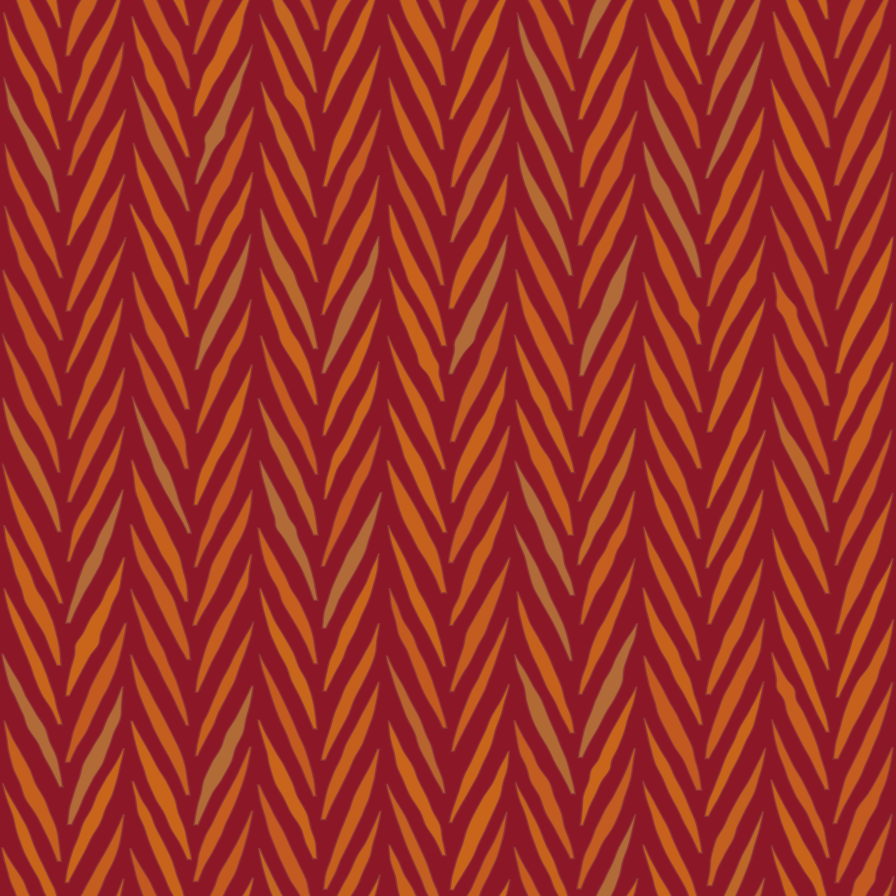
Write a three.js fragment shader that draws this pattern.

```glsl
// Hand-painted herringbone: 14 columns of slanted orange brush strokes on crimson.
// Each column repeats 14 tapered strokes that lean alternately left and right;
// a hash per stroke varies its place, width, edge, hue and occasional snags.
varying vec2 vUv;

float hash(vec2 p) {
  vec3 q = fract(p.xyx * 0.1031);
  q += dot(q, q.yzx + 33.33);
  return fract((q.x + q.y) * q.z);
}

// Smooth one-dimensional noise along a stroke, seeded by y
float noise(float x, float seed) {
  float i = floor(x);
  float f = smoothstep(0.0, 1.0, x - i);
  return mix(hash(vec2(i, seed)), hash(vec2(i + 1.0, seed)), f);
}

// Signed distance to a stroke; across runs from its high side, t from top to foot
float strokeDistance(float across, float t, float span, vec2 id) {
  float seed = id.x * 17.0 + id.y * 3.7;

  // Slightly S-shaped spine, steeper at both ends
  float bend = mix(t, smoothstep(0.0, 1.0, t), 0.3);
  float spine = mix(0.06, 0.94, bend) + 0.05 * (noise(t * 4.0, seed) - 0.5);

  // Thin tip, full belly, blunt foot
  float halfWidth = 0.024 + 0.02 * t + 0.1 * sin(3.14159 * clamp(t, 0.0, 1.0));
  halfWidth *= 0.85 + 0.3 * hash(id + 5.3);
  halfWidth *= 0.86 + 0.28 * noise(t * 9.0, seed + 61.0);

  // Rare snag on the edge
  float snag = (t - 0.2 - 0.6 * hash(id + 8.1)) * 18.0;
  halfWidth += 0.05 * step(0.95, hash(id + 2.9)) * exp(-snag * snag);

  float side = (abs(across - spine) - halfWidth) * 0.92;
  float ends = (abs(t - 0.5) - 0.5) * span;
  return max(side, ends);
}

vec3 strokeColor(vec2 id, float t) {
  vec3 rust = vec3(0.76, 0.35, 0.13);
  vec3 amber = vec3(0.79, 0.40, 0.10);
  vec3 tan_ = vec3(0.69, 0.42, 0.22);
  vec3 color = mix(rust, amber, hash(id + 11.7));
  color = mix(color, tan_, smoothstep(0.72, 0.92, hash(id + 23.1)));

  // Very rare faded fleck
  float fleck = step(0.99, hash(id + 31.9)) * (1.0 - smoothstep(0.04, 0.1, abs(t - 0.3)));
  return mix(color, vec3(0.62, 0.53, 0.40), fleck);
}

void main() {
  vec2 p = vUv * 14.0;
  float column = floor(p.x);
  float leansRight = mod(column, 2.0);
  float across = mix(fract(p.x), 1.0 - fract(p.x), leansRight);
  float phase = mix(0.78, 0.31, leansRight);
  float firstRow = floor(p.y - phase);

  // Strokes span over two rows, so keep the nearest of the four in reach
  float nearest = 1.0;
  float along = 0.0;
  vec2 nearestId = vec2(0.0);
  for (int k = 0; k < 4; k++) {
    float row = firstRow + float(k);
    vec2 id = vec2(column, mod(row, 14.0));
    float top = row + phase + 0.1 * (hash(id + 1.3) - 0.5);
    float span = 2.17 + 0.14 * (hash(id + 3.7) - 0.5);
    float t = (top - p.y) / span;
    float d = strokeDistance(across, t, span, id);
    if (d < nearest) {
      nearest = d;
      along = t;
      nearestId = id;
    }
  }

  // Crimson ground, dull rim, then the paint itself
  vec3 color = vec3(0.55, 0.09, 0.15);
  float rim = 1.0 - smoothstep(-0.015, 0.008, nearest);
  float paint = 1.0 - smoothstep(-0.038, -0.012, nearest);
  color = mix(color, vec3(0.56, 0.20, 0.22), rim);
  color = mix(color, strokeColor(nearestId, along), paint);
  gl_FragColor = vec4(color, 1.0);
}
```
